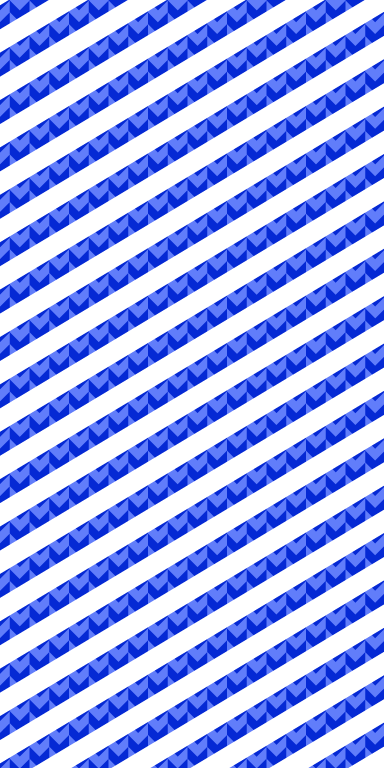
Write a WebGL 2 fragment shader that draws this pattern.

```glsl
#version 300 es
precision highp float;
// Slanted ribbons on white, each braided from light and dark blue leaves.
// Vertical columns lean alternately up and down; every column stacks leaves
// of both blues, and the braid steps up along the slope of the ribbon.

uniform vec2 u_resolution;
out vec4 fragColor;

const vec3 WHITE = vec3(1.0);
const vec3 LIGHT_BLUE = vec3(0.38, 0.49, 0.98);
const vec3 DARK_BLUE = vec3(0.02, 0.16, 0.83);

// Lengths are fractions of the canvas width.
const float SLOPE = 0.6;
const float RIBBON_PERIOD = 0.1234;   // vertical distance between ribbons
const float RIBBON_HEIGHT = 0.0625;   // vertical thickness of a ribbon
const float RIBBON_START = 0.104;     // ribbon centre on the left edge
const float LEAF_HEIGHT = RIBBON_PERIOD / 4.0;
const float LEAF_LEAN = 1.0;          // steepness of the leaf ends
const int SAMPLES = 4;

// Signed height above the centre line of the nearest ribbon.
float ribbonOffset(vec2 p, float slope, float period, float start) {
    float v = p.y - slope * p.x - start;
    return v - period * floor(v / period + 0.5);
}

// 1 on a dark leaf, 0 on a light one.
float darkLeaf(float x, float v, float slope, float height, float lean) {
    float pairWidth = height / slope;
    float columnWidth = 0.5 * pairWidth;
    float f = mod(x, pairWidth);
    float column = step(columnWidth, f);
    float zigzag = lean * (columnWidth - abs(f - columnWidth));
    float middle = 0.5 * columnWidth * (slope - lean);
    float y = v + slope * f - zigzag - middle + 0.25 * height;
    return mod(floor(y / height) + column, 2.0);
}

vec3 braidedRibbons(vec2 p) {
    float v = ribbonOffset(p, SLOPE, RIBBON_PERIOD, RIBBON_START);
    if (abs(v) > 0.5 * RIBBON_HEIGHT) return WHITE;
    return mix(LIGHT_BLUE, DARK_BLUE,
               darkLeaf(p.x, v, SLOPE, LEAF_HEIGHT, LEAF_LEAN));
}

void main() {
    // Average a grid of samples in each pixel to smooth the edges.
    vec3 sum = vec3(0.0);
    for (int i = 0; i < SAMPLES * SAMPLES; i++) {
        vec2 cell = vec2(i % SAMPLES, i / SAMPLES);
        vec2 offset = (cell + 0.5) / float(SAMPLES) - 0.5;
        sum += braidedRibbons((gl_FragCoord.xy + offset) / u_resolution.x);
    }
    fragColor = vec4(sum / float(SAMPLES * SAMPLES), 1.0);
}
```
